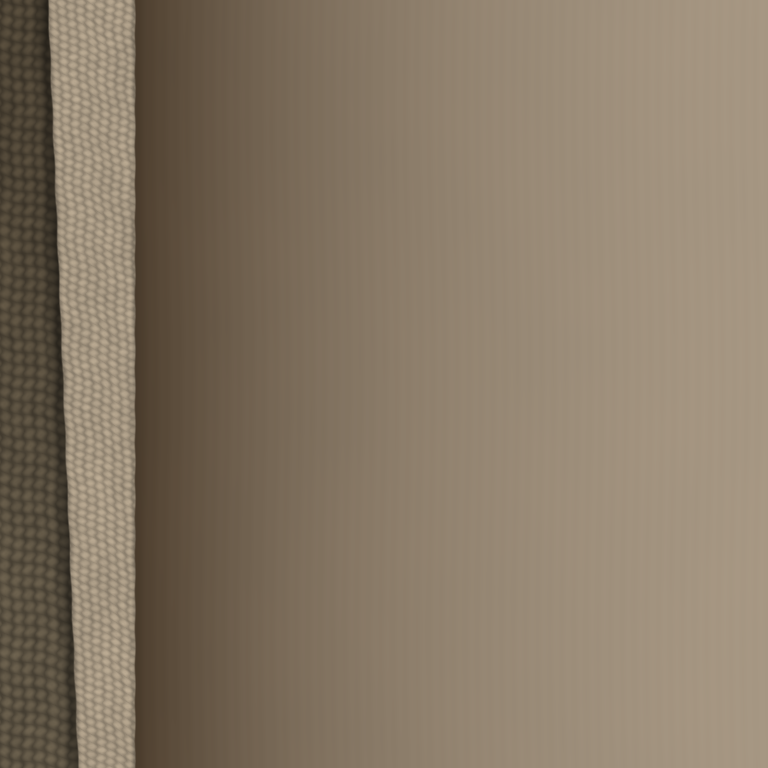
Write a three.js fragment shader that draws this texture.

```glsl
varying vec2 vUv;

// Layered sines for slow, soft mottling
float mottle(vec2 p) {
  float sum = 0.0;
  float gain = 0.5;
  for (int i = 0; i < 4; i++) {
    sum += gain * sin(p.x + 1.7 * sin(p.y)) * sin(p.y * 0.8 + 1.3 * sin(p.x * 0.7));
    p = mat2(1.6, 1.1, -1.1, 1.6) * p + 2.3;
    gain *= 0.55;
  }
  return sum;
}

// Rounded stitches in staggered columns, bright at each centre
float weave(vec2 p, float slant) {
  p.y += slant * p.x + 0.12 * sin(p.x * 1.3);
  p.x += 0.12 * sin(p.y * 0.9) + 0.1 * sin(p.y * 6.2832);
  vec2 cell = fract(p) - 0.5;
  float stitch = 1.0 - smoothstep(0.1, 0.65, length(cell * vec2(1.0, 0.9)));
  return stitch - 0.45 + 0.25 * mottle(p * 1.7);
}

vec3 wall(vec2 uv) {
  float away = max(uv.x - 0.176, 0.0) / 0.824;
  float bend = 0.012 * sin(uv.y * 5.0 + 0.6) * smoothstep(0.0, 0.3, away);
  float light = 1.0 - exp(-2.4 * (away + bend));
  vec3 color = mix(vec3(0.31, 0.25, 0.185), vec3(0.685, 0.625, 0.545), light);
  color *= 1.0 - 0.12 * exp(-away * 90.0);
  // Faint vertical threads and warm stains
  color += 0.003 * sin(uv.x * 400.0 + sin(uv.y * 9.0));
  color += vec3(0.006, 0.004, 0.003) * mottle(uv * vec2(14.0, 9.0));
  return color;
}

vec3 darkCloth(vec2 uv, float seam) {
  float stitch = weave(uv * vec2(66.0, 62.0), 0.2);
  vec3 color = mix(vec3(0.285, 0.25, 0.195), vec3(0.34, 0.305, 0.245), smoothstep(0.9, 0.1, uv.y));
  color *= 1.0 + 0.36 * stitch + 0.08 * mottle(uv * vec2(30.0, 8.0));
  return color * mix(0.62, 1.0, smoothstep(0.0, 0.024, seam - uv.x));
}

vec3 lightCloth(vec2 uv, float seam) {
  float stitch = weave(vec2((uv.x - seam) * 82.0, uv.y * 92.0), 0.55);
  vec3 color = vec3(0.625, 0.57, 0.49) * (1.0 + 0.24 * stitch);
  color *= 1.0 + 0.03 * mottle(uv * vec2(40.0, 16.0));
  // Rounded folds at both sides
  color *= mix(0.9, 1.0, smoothstep(0.0, 0.008, uv.x - seam));
  return color * mix(0.84, 1.0, smoothstep(0.0, 0.007, 0.176 - uv.x));
}

void main() {
  vec2 uv = vUv;
  float seam = mix(0.102, 0.0625, uv.y) + 0.0006 * sin(uv.y * 90.0);
  float hem = 0.176 + 0.0005 * sin(uv.y * 130.0);

  vec3 color = mix(darkCloth(uv, seam), lightCloth(uv, seam), smoothstep(-0.0015, 0.0015, uv.x - seam));
  color = mix(color, wall(uv), smoothstep(-0.0015, 0.0015, uv.x - hem));

  gl_FragColor = vec4(color, 1.0);
}
```
